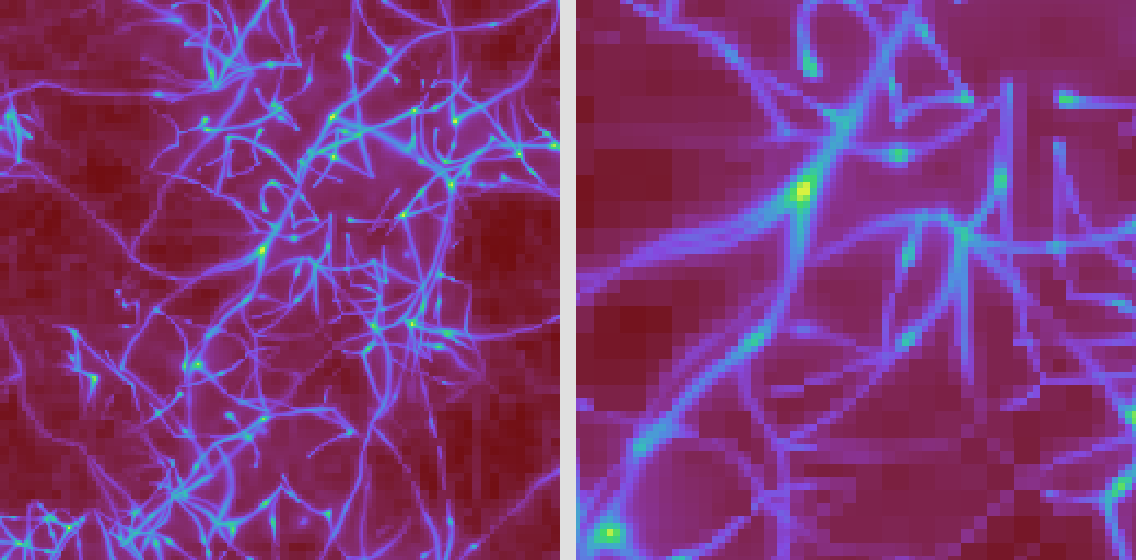
Left, the full canvas; right, a detail of the centre.
A three.js fragment shader for this texture:

```glsl
varying vec2 vUv;

float hash(vec2 p) {
  vec3 q = fract(vec3(p.xyx) * 0.1031);
  q += dot(q, q.yzx + 33.33);
  return fract((q.x + q.y) * q.z);
}

float noise(vec2 p) {
  vec2 i = floor(p), f = fract(p);
  f = f * f * (3.0 - 2.0 * f);
  return mix(mix(hash(i), hash(i + vec2(1.0, 0.0)), f.x),
             mix(hash(i + vec2(0.0, 1.0)), hash(i + 1.0), f.x), f.y);
}

vec2 nodeAt(vec2 cell) {
  return cell + 0.12 + 0.76 * vec2(hash(cell + 11.3), hash(cell + 47.9));
}

// Peaked halo with a soft skirt
float halo(float d, float size) {
  return 0.55 * exp(-d * d / (size * size)) + 0.45 * exp(-d / (2.4 * size));
}

// Point on a bowed link
vec2 bow(vec2 ab, float bulge, float along) {
  return ab * along + vec2(-ab.y, ab.x) * bulge * along * (1.0 - along);
}

// Random links between jittered nodes: x is the strand, y the beads on it
vec2 web(vec2 p, float scale, float chance, float width) {
  vec2 g = p * scale, base = floor(g);
  float strand = 0.0, bead = 0.0;
  for (int y = -1; y <= 1; y++) {
    for (int x = -1; x <= 1; x++) {
      vec2 cell = base + vec2(float(x), float(y));
      vec2 a = nodeAt(cell);
      float mass = smoothstep(0.25, 0.95, hash(cell + 83.1));
      bead = max(bead, 4.4 * mass * halo(length(g - a) / scale, 0.0062 + 0.002 * mass));
      for (int k = 0; k < 4; k++) {
        float fk = float(k);
        float pick = hash(cell + 19.7 * (fk + 1.0));
        if (pick > chance) continue;
        vec2 stepTo = k == 0 ? vec2(1.0, 0.0) : vec2(fk - 2.0, 1.0);
        vec2 ab = nodeAt(cell + stepTo) - a;
        float bulge = 1.5 * (hash(cell + 3.7 * fk + 97.0) - 0.5);
        float along = clamp(dot(g - a, ab) / dot(ab, ab), 0.0, 1.0);
        float d = length(g - a - bow(ab, bulge, along));
        float power = 2.4 + 1.3 * pick / chance;
        power *= 0.75 + 0.25 * abs(2.0 * along - 1.0);
        power *= 1.0 - smoothstep(0.05, 0.18, d);
        strand = max(strand, power * halo(d / scale, width));
        float spot = 0.2 + 0.5 * hash(cell + 7.3 * fk + 61.0);
        float beadPower = 3.8 * smoothstep(0.4, 0.8, hash(cell + 5.1 * fk + 29.0));
        bead = max(bead, beadPower * halo(length(g - a - bow(ab, bulge, spot)) / scale, 0.0066));
      }
    }
  }
  return vec2(strand, bead);
}

// Logarithmic density, roughly 0 in voids to 7 in cores
float density(vec2 p) {
  vec2 bend = vec2(noise(p * 6.0 + 3.0), noise(p * 6.0 + 41.0)) - 0.5;
  vec2 ripple = vec2(noise(p * 21.0 + 17.0), noise(p * 21.0 + 71.0)) - 0.5;
  vec2 q = p + 0.05 * bend + 0.012 * ripple;
  float broad = noise(q * 5.4 + 8.0);
  float haze = 0.46 * broad + 0.28 * noise(q * 13.0 + 5.0) + 0.26 * noise(p * 42.0);
  float crowd = smoothstep(0.25, 0.56, broad);
  vec2 turned = mat2(0.8, 0.6, -0.6, 0.8) * q;
  vec2 tilted = mat2(0.92, -0.39, 0.39, 0.92) * q;
  vec2 major = web(q + 2.7, 4.7, 0.37, 0.0068);
  vec2 middle = web(turned + 5.0, 9.5, 0.32, 0.0052) * mix(0.25, 1.0, crowd);
  vec2 minor = web(tilted + 9.0, 16.0, 0.22, 0.0046) * mix(0.05, 0.85, crowd);
  vec2 sum = pow(major, vec2(3.0)) + pow(middle, vec2(3.0)) + pow(minor, vec2(3.0));
  vec2 joined = pow(sum + 0.00001, vec2(0.333));
  return max(3.7 * haze - 0.5, 0.2) + joined.x + 0.75 * joined.y;
}

vec2 snap(vec2 p, float count) {
  return (floor(p * count) + 0.5) / count;
}

vec3 palette(float t) {
  vec3 c = mix(vec3(0.44, 0.04, 0.03), vec3(0.47, 0.11, 0.20), clamp(t, 0.0, 1.0));
  c = mix(c, vec3(0.51, 0.16, 0.38), clamp(t - 1.0, 0.0, 1.0));
  c = mix(c, vec3(0.54, 0.20, 0.58), clamp(t - 2.0, 0.0, 1.0));
  c = mix(c, vec3(0.52, 0.29, 0.88), clamp(t - 3.0, 0.0, 1.0));
  c = mix(c, vec3(0.32, 0.55, 0.88), clamp(t - 4.0, 0.0, 1.0));
  c = mix(c, vec3(0.21, 0.75, 0.72), clamp(t - 5.0, 0.0, 1.0));
  c = mix(c, vec3(0.25, 0.85, 0.42), clamp(t - 6.0, 0.0, 1.0));
  return mix(c, vec3(0.85, 0.95, 0.25), clamp(t - 7.0, 0.0, 1.0));
}

void main() {
  // Blocks get finer where the density rises
  float t = density(snap(vUv, 64.0));
  if (t > 1.8) t = density(snap(vUv, 128.0));
  if (t > 3.0) t = density(snap(vUv, 256.0));
  gl_FragColor = vec4(palette(t), 1.0);
}
```
